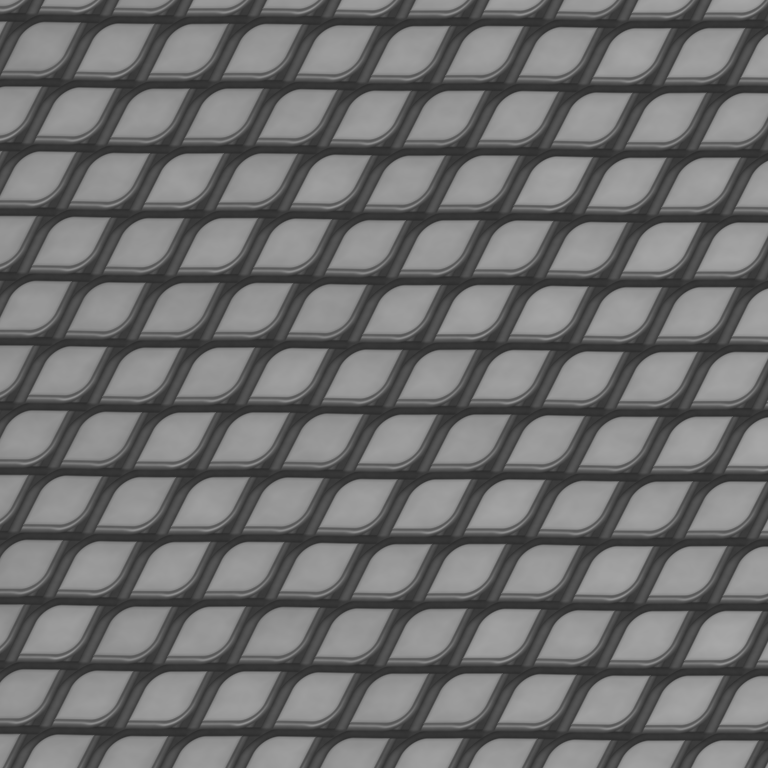
A Shadertoy shader for this texture:

```glsl
// Grey expanded-metal mesh: slanted leaf-shaped openings over a cloudy pale backdrop.

float hash(vec2 p) {
    return fract(sin(dot(p, vec2(127.1, 311.7))) * 4375.85);
}

// Signed distance to the quadrant x < 0, y < 0 with a rounded corner
float roundedCorner(vec2 p, float radius) {
    p += radius;
    return min(max(p.x, p.y), 0.0) + length(max(p, 0.0)) - radius;
}

// Layered sines, roughly -1 to 1
float clouds(vec2 p) {
    float sum = 0.0, amplitude = 0.5;
    for (int i = 0; i < 4; i++) {
        sum += amplitude * sin(p.x + 1.7 * sin(p.y * 0.8)) * sin(p.y + 1.3 * sin(p.x * 0.7));
        p = mat2(1.5, 1.1, -1.1, 1.5) * p + 2.3;
        amplitude *= 0.6;
    }
    return sum;
}

void mainImage(out vec4 fragColor, in vec2 fragCoord) {
    vec2 uv = fragCoord / iResolution.xy;
    float soft = max(11.86 / iResolution.y, 0.018);

    // Slightly tilted, sheared lattice; one unit is one row
    vec2 p = (uv - vec2(0.427, 0.598)) * 11.86;
    p.y += 0.009 * p.x;
    p += 0.008 * sin(p.yx * vec2(1.3, 1.7));
    float slant = p.x - 0.5 * p.y;
    float row = floor(p.y + 0.5);
    float column = floor((slant - 0.103 * row) / 1.14 + 0.5);

    float metal = 0.23;
    float opening = 1e3;
    float tone = 0.0;
    vec2 halfSize = vec2(0.412, 0.381);

    for (int j = -1; j <= 1; j++)
    for (int i = -1; i <= 1; i++) {
        vec2 id = vec2(column + float(i), row + float(j));
        vec2 q = vec2(slant - 0.103 * id.y - 1.14 * id.x, p.y - id.y);
        float upperLeft = roundedCorner(vec2(-q.x, q.y) - halfSize, 0.28);
        float lowerRight = roundedCorner(vec2(q.x, -q.y) - halfSize, 0.28);
        float wear = hash(id);

        // Pale lip below and to the right of the opening
        float low = 1.0 - smoothstep(-0.36, 0.15, q.y);
        float bend = low * smoothstep(0.0, 0.2, q.x) * (1.0 - smoothstep(0.3, 0.5, q.x));
        float ridge = (lowerRight - 0.048 - 0.015 * bend) / 0.022;
        float glint = exp(-ridge * ridge) * (0.04 + 0.1 * low + (0.03 + 0.06 * wear) * bend);
        float lip = 0.29 + 0.05 * low + glint;
        lip -= 0.08 * smoothstep(0.075, 0.125, lowerRight);
        float lipMask = smoothstep(-soft, soft, lowerRight)
            * (1.0 - smoothstep(0.125 - soft, 0.125 + soft, lowerRight))
            * smoothstep(-0.45, -0.41, q.x);
        metal = mix(metal, lip, lipMask);

        // Dark rounded strand, up the left wall and over the top
        float top = smoothstep(0.05, 0.42, q.y);
        float width = mix(0.19, 0.135, top);
        float across = clamp(upperLeft / width, 0.0, 1.0);
        float crown = 4.0 * across * (1.0 - across);
        float strand = mix(0.2, 0.165, top) + mix(0.13, 0.045, top) * crown;
        float strandMask = smoothstep(-soft, soft, upperLeft)
            * (1.0 - smoothstep(width - soft, width + soft, upperLeft))
            * smoothstep(-0.53, -0.47, q.y) * (1.0 - smoothstep(0.66, 0.74, q.x));
        metal = mix(metal, strand, strandMask);

        // Leaf opening, with two rounded and two sharp corners
        float leaf = max(upperLeft, lowerRight);
        if (leaf < opening) {
            opening = leaf;
            tone = 0.02 * (wear - 0.5) - 0.035 * q.y;
        }
    }

    // Backdrop brightens to the right and dims close to the metal
    float backdrop = 0.575 + 0.045 * (uv.x - 0.5) + tone;
    backdrop += 0.022 * clouds(uv * vec2(34.0, 52.0));
    backdrop += 0.03 * smoothstep(0.03, 0.25, -opening);
    backdrop -= 0.06 * smoothstep(-0.06, 0.0, opening);

    metal += 0.01 * clouds(uv * vec2(150.0, 190.0));
    float grey = mix(backdrop, metal, smoothstep(-soft, soft, opening));
    fragColor = vec4(vec3(grey), 1.0);
}
```
